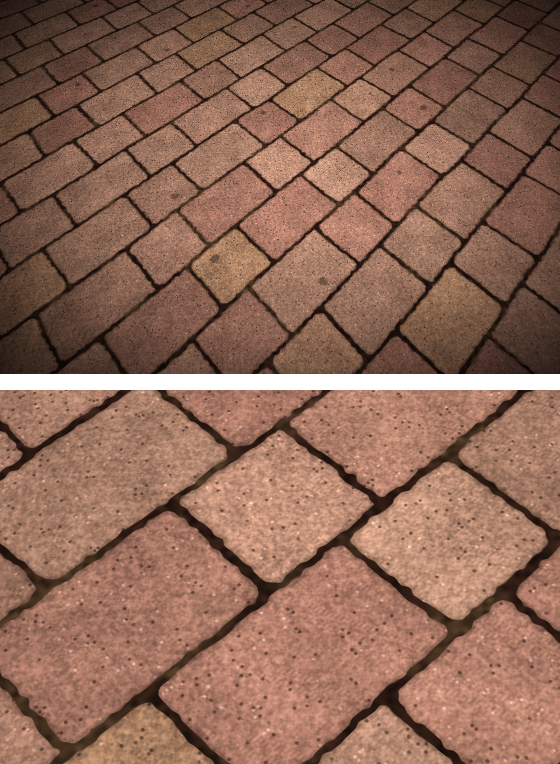
Top, the full canvas; bottom, a detail of the centre.
Write a Shadertoy shader that draws this texture.

```glsl
#define HORIZON 1.953
#define VANISH_LEFT -0.934
#define VANISH_RIGHT 2.549
#define ROW_PITCH 0.1355
#define PAIR_LENGTH 2.62
#define LONG_LENGTH 1.49
#define JOINT 0.021
#define CORNER 0.085
#define GRAIN 36.0
#define BRIGHTNESS 1.06

const vec3 RED_CLAY = vec3(0.67, 0.49, 0.425);
const vec3 BROWN_CLAY = vec3(0.68, 0.53, 0.45);
const vec3 TAN_CLAY = vec3(0.73, 0.57, 0.45);
const vec3 SOIL = vec3(0.15, 0.10, 0.075);
const vec3 MOSS = vec3(0.34, 0.28, 0.19);

float hash(vec2 p) {
    return fract(sin(dot(p, vec2(127.1, 311.7))) * 43758.5453);
}

float noise(vec2 p) {
    vec2 i = floor(p), f = fract(p);
    f = f * f * (3.0 - 2.0 * f);
    return mix(mix(hash(i), hash(i + vec2(1, 0)), f.x),
               mix(hash(i + vec2(0, 1)), hash(i + vec2(1, 1)), f.x), f.y);
}

float fbm(vec2 p) {
    float sum = 0.0, weight = 0.5;
    for (int i = 0; i < 4; i++) {
        sum += weight * noise(p);
        p = p * 2.03 + 17.3;
        weight *= 0.5;
    }
    return sum / 0.9375;
}

// Small round dots in a share of the cells
float specks(vec2 p, float share) {
    vec2 cell = floor(p);
    vec2 centre = 0.3 + 0.4 * vec2(hash(cell + 4.0), hash(cell + 9.0));
    float dotShape = 1.0 - smoothstep(0.15, 0.5, length(fract(p) - centre));
    return dotShape * step(hash(cell + 71.0), share);
}

float roundedBox(vec2 p, vec2 halfSize, float radius) {
    vec2 q = abs(p) - halfSize + radius;
    return length(max(q, 0.0)) + min(max(q.x, q.y), 0.0) - radius;
}

// Ground position: x runs along the rows, y counts them
vec2 groundPlane(vec2 uv) {
    vec2 slope = (uv.x - vec2(VANISH_LEFT, VANISH_RIGHT)) / (HORIZON - uv.y);
    vec2 p = slope / ROW_PITCH + vec2(0.0, 10.1);
    p.y -= 0.005 * p.y * p.y;
    return p;
}

// Distance to the nearest brick edge, with the brick's id and local position
float brickDistance(vec2 p, out vec2 id, out vec2 local) {
    float row = floor(p.y);
    float along = p.x - 7.42 + 0.59 * sin(1.5708 * abs(row - 1.0));
    float pair = floor(along / PAIR_LENGTH);
    along -= pair * PAIR_LENGTH;

    // Long bricks are longest near the middle
    vec2 away = vec2(2.0 * pair, row - 0.5);
    float split = LONG_LENGTH + 0.16 * exp(-0.15 * dot(away, away));
    split += 0.06 * (hash(vec2(pair, row)) - 0.5);
    bool isLong = along < split;
    vec2 span = isLong ? vec2(0.0, split) : vec2(split, PAIR_LENGTH);
    id = vec2(2.0 * pair + (isLong ? 0.0 : 1.0), row);
    local = vec2(along - 0.5 * (span.x + span.y), fract(p.y) - 0.5);

    vec2 halfSize = vec2(0.5 * (span.y - span.x), 0.5) - JOINT;
    halfSize -= 0.014 * vec2(hash(id + 3.1), hash(id + 8.7));
    return roundedBox(local, halfSize, CORNER * (0.6 + 0.8 * hash(id + 5.3)));
}

vec3 clayColor(vec2 id) {
    float kind = hash(id + 21.7);
    vec3 clay = mix(RED_CLAY, BROWN_CLAY, smoothstep(0.1, 0.6, kind));
    clay = mix(clay, TAN_CLAY, smoothstep(0.75, 0.95, kind));
    return clay * (0.92 + 0.16 * hash(id + 40.3));
}

void mainImage(out vec4 fragColor, in vec2 fragCoord) {
    vec2 uv = fragCoord / iResolution.y;
    vec2 ground = groundPlane(uv);
    float blur = 0.6 * max(fwidth(ground.x), fwidth(ground.y));

    // Uneven laying and chipped edges
    vec2 drift = vec2(noise(ground * 1.3), noise(ground * 1.3 + 31.0)) - 0.5;
    vec2 chips = vec2(noise(ground * 17.0), noise(ground * 17.0 + 57.0)) - 0.5;
    vec2 id, local;
    float d = brickDistance(ground + 0.05 * drift + 0.034 * chips, id, local);

    // Brick face: blotches, sandy grain, pale and dark specks
    float blotch = fbm(ground * 3.0 + 9.0 * hash(id));
    float grain = noise(ground * GRAIN) + noise(ground * GRAIN * 1.9 + 5.0) - 1.0;
    vec3 brick = clayColor(id) * (0.84 + 0.32 * blotch + 0.25 * grain);
    brick *= 1.0 - 0.4 * specks(ground * GRAIN * 0.8, 0.06);
    brick += 0.16 * specks(ground * GRAIN * 0.9 + 37.0, 0.04);

    // Occasional round stains
    vec2 stainCentre = 0.6 * (vec2(hash(id + 13.0), hash(id + 29.0)) - 0.5);
    float stainDistance = length(local - stainCentre) + 0.1 * (blotch - 0.5);
    float stain = step(0.88, hash(id + 61.0)) * (1.0 - smoothstep(0.03, 0.09, stainDistance));
    brick *= 1.0 - 0.35 * stain;

    // Worn, darker rims
    brick *= mix(0.8, 1.0, smoothstep(0.0, 0.045, -d));

    // Soil in the joints with patches of moss
    float growth = smoothstep(0.45, 0.75, fbm(ground * 2.2 + 83.0));
    vec3 joint = mix(SOIL, MOSS, 0.6 * growth) * (0.6 + 0.8 * noise(ground * 22.0));
    vec3 color = mix(brick, joint, smoothstep(-blur, blur, d));

    // Dark corners and warm shadows
    vec2 fromCentre = 2.0 * fragCoord / iResolution.xy - vec2(1.02, 1.0);
    float r2 = dot(fromCentre, fromCentre);
    color *= BRIGHTNESS * exp(-0.38 * r2 - 0.21 * r2 * r2);
    color = pow(clamp(color, 0.0, 1.0), vec3(1.0, 1.06, 1.08));
    fragColor = vec4(color, 1.0);
}
```
